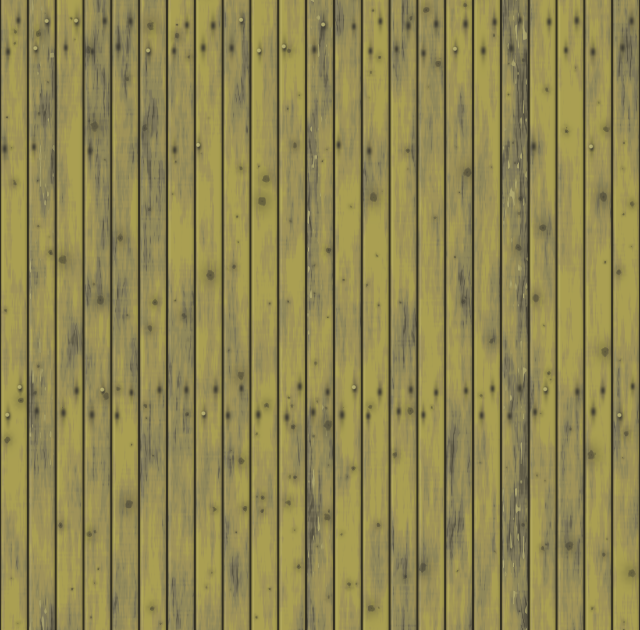
Write a WebGL 2 fragment shader that draws this texture.

```glsl
#version 300 es
precision highp float;
// Weathered ochre boards: 23 vertical planks parted by dark grooves.
// Stretched noise wears the paint to grey, then knots, rusty nail
// stains, open grain and pale flakes are layered over each plank.

#define PLANKS 23.0
#define GROOVE 0.034
#define PATCHES 1.45
#define STREAKS 0.95
#define KNOT_CHANCE 0.42
#define SPECK_CHANCE 0.22

uniform vec2 u_resolution;
out vec4 fragColor;

const vec3 BRIGHT = vec3(0.665, 0.625, 0.32);
const vec3 OCHRE = vec3(0.62, 0.57, 0.345);
const vec3 FADED = vec3(0.56, 0.53, 0.35);
const vec3 GREY = vec3(0.49, 0.465, 0.35);
const vec3 BARE = vec3(0.38, 0.36, 0.28);
const vec3 STAIN = vec3(0.24, 0.23, 0.19);
const vec3 SHADOW = vec3(0.17, 0.16, 0.12);
const vec3 FLAKE = vec3(0.77, 0.74, 0.47);

// How weathered each plank is, left to right
const float WEAR[23] = float[23](
  0.30, 0.80, 0.30, 0.50, 0.38, 0.58, 0.45, 0.25, 0.35, 0.22, 0.30, 0.88,
  0.50, 0.30, 0.48, 0.42, 0.52, 0.42, 0.92, 0.45, 0.35, 0.15, 0.45);

// Nail rows: height on the canvas, place across the plank, chance
const vec3 NAILS[5] = vec3[5](
  vec3(0.948, 0.70, 0.80), vec3(0.906, 0.30, 0.90), vec3(0.753, 0.22, 0.50),
  vec3(0.376, 0.70, 0.95), vec3(0.337, 0.27, 0.80));

float hash(vec2 p) {
  uvec2 u = uvec2(ivec2(floor(p))) * uvec2(1597334673u, 3812015801u);
  uint h = (u.x ^ u.y) * 1597334673u;
  h = (h ^ (h >> 15)) * 2246822519u;
  h ^= h >> 13;
  return float(h >> 8) / 16777216.0;
}

float noise(vec2 p) {
  vec2 i = floor(p), f = fract(p);
  f = f * f * (3.0 - 2.0 * f);
  return mix(mix(hash(i), hash(i + vec2(1, 0)), f.x),
             mix(hash(i + vec2(0, 1)), hash(i + vec2(1, 1)), f.x), f.y);
}

float fbm(vec2 p) {
  float sum = 0.0, amp = 0.53;
  for (int i = 0; i < 4; i++) {
    sum += amp * noise(p);
    p = p * 2.03 + 19.0;
    amp *= 0.5;
  }
  return sum;
}

// Round marks scattered along one plank, one candidate per cell
float spots(vec2 q, float plank, float cell, vec2 radii, float chance, float blur) {
  float mark = 0.0;
  for (float j = -1.0; j <= 1.0; j++) {
    vec2 id = vec2(plank + 50.0 * cell, floor(q.y / cell) + j + 9.0);
    if (hash(id + 300.0) > chance) continue;
    vec2 c = vec2(mix(0.18, 0.82, hash(id)), (id.y - 9.0 + hash(id + 100.0)) * cell);
    float r = mix(radii.x, radii.y, pow(hash(id + 200.0), 2.0));
    float d = length((q - c) * vec2(1.0, 0.85)) + 0.06 * (noise(q * 12.0) - 0.5);
    float rim = 0.75 + 0.25 * smoothstep(0.15 * r, 0.6 * r, abs(d - 0.45 * r));
    float core = rim * (1.0 - smoothstep(r * 0.6 - blur, r + blur, d));
    mark = max(mark, max(core, 0.35 * exp(-d * d / (4.0 * r * r))));
  }
  return mark;
}

// Stain drawn out along the grain in x, chipped pale head in y
vec2 nails(vec2 q, float plank) {
  vec2 mark = vec2(0.0);
  for (int i = 0; i < 5; i++) {
    vec2 id = vec2(plank, 700.0 + 10.0 * float(i));
    if (hash(id) > NAILS[i].z) continue;
    vec2 jitter = vec2(hash(id + 1.0), hash(id + 2.0)) - 0.5;
    vec2 d = q - vec2(NAILS[i].y, NAILS[i].x * PLANKS) - jitter * vec2(0.16, 0.25);
    float size = mix(0.7, 1.15, hash(id + 3.0));
    float tail = exp(-dot(d * d, vec2(150.0, 7.0)) / size);
    float head = exp(-dot(d * d, vec2(110.0, 32.0)) / size);
    mark.x = max(mark.x, max(0.45 * tail, 0.95 * head));
    float chip = 1.0 - smoothstep(0.04, 0.10, length(d + vec2(0.03, -0.05)));
    mark.y = max(mark.y, chip * step(0.82, hash(id + 4.0)));
  }
  return mark;
}

vec3 paint(float w) {
  vec3 c = mix(BRIGHT, OCHRE, smoothstep(0.0, 0.32, w));
  c = mix(c, FADED, smoothstep(0.32, 0.58, w));
  c = mix(c, GREY, smoothstep(0.58, 0.80, w));
  return mix(c, BARE, smoothstep(0.80, 1.15, w));
}

void main() {
  // One unit is one plank width, in both directions
  vec2 p = gl_FragCoord.xy / u_resolution.x * PLANKS;
  float px = PLANKS / u_resolution.x;
  float plank = floor(p.x);
  vec2 q = vec2(p.x - plank, p.y);
  vec2 g = q + vec2(plank * 7.0, plank * 31.0);

  // Worn paint
  float worn = WEAR[clamp(int(plank), 0, 22)];
  float w = 0.29 + 0.6 * (worn - 0.42);
  w += PATCHES * (fbm(g * vec2(1.3, 0.36)) - 0.5);
  w += STREAKS * (fbm(g * vec2(8.0, 0.8) + 40.0) - 0.5);
  w += 0.22 * (noise(g * vec2(20.0, 4.0)) - 0.5) + 0.10 * (noise(g * vec2(0.7, 13.0)) - 0.5);
  vec3 color = paint(w);

  // Open grain and flakes on bare wood
  float figure = q.x * 5.0 + 5.0 * fbm(g * vec2(1.2, 0.28) + 80.0);
  float crack = 1.0 - smoothstep(0.06, 0.20, abs(fract(figure) - 0.5));
  color = mix(color, STAIN, 0.45 * crack * smoothstep(0.55, 0.95, w));
  float flake = smoothstep(0.80, 0.92, noise(g * vec2(11.0, 3.0) + 60.0));
  color = mix(color, FLAKE, 0.65 * flake * smoothstep(0.5, 0.9, worn) * smoothstep(0.3, 0.7, w));

  // Knots, specks and nails
  float knots = spots(q, plank, 2.3, vec2(0.08, 0.19), KNOT_CHANCE, px * 0.5);
  float specks = spots(q, plank, 0.9, vec2(0.03, 0.07), SPECK_CHANCE, px * 0.5);
  vec2 nail = nails(q, plank);
  color = mix(color, STAIN, max(max(0.8 * knots, 0.6 * specks), nail.x));
  color = mix(color, FLAKE, 0.85 * nail.y);

  // Grooves with a soft shadow and a lit edge
  float edge = min(q.x, 1.0 - q.x);
  color *= 1.0 - 0.22 * exp(-edge * edge / 0.006);
  color += 0.06 * exp(-pow((q.x - 0.10) / 0.035, 2.0));
  float groove = 1.0 - smoothstep(GROOVE - 0.5 * px, GROOVE + 0.5 * px, edge);
  color = mix(color, SHADOW, 0.92 * groove);
  fragColor = vec4(color, 1.0);
}
```
